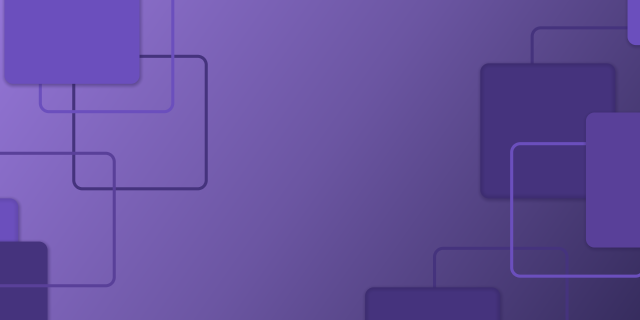
Reproduce this background procedurally as a Shadertoy shader.

```glsl
// Violet diagonal gradient with overlapping rounded cards and square outlines.

const vec3 DARK   = vec3(0.27, 0.20, 0.49);
const vec3 MID    = vec3(0.35, 0.25, 0.60);
const vec3 BRIGHT = vec3(0.42, 0.31, 0.74);
const vec3 SHADOW = vec3(0.15, 0.10, 0.30);

const float CARD_HALF = 0.211;
const float FRAME_HALF = 0.207;
const float CORNER = 0.027;
const float STROKE = 0.0048;

// Signed distance to a rounded square
float roundedSquare(vec2 p, float halfSize, float radius) {
    vec2 q = abs(p) - halfSize + radius;
    return length(max(q, 0.0)) + min(max(q.x, q.y), 0.0) - radius;
}

// Antialiased coverage of a signed distance
float coverage(float d, float pixel) {
    return clamp(0.5 - d / pixel, 0.0, 1.0);
}

// Three-stop linear gradient from upper left to lower right
vec3 backdrop(vec2 p) {
    float t = (p.x + 0.7 * (1.0 - p.y)) / 2.7;
    vec3 light = vec3(0.58, 0.46, 0.84);
    vec3 middle = vec3(0.42, 0.335, 0.635);
    vec3 deep = vec3(0.215, 0.175, 0.37);
    return t < 0.5 ? mix(light, middle, t * 2.0)
                   : mix(middle, deep, t * 2.0 - 1.0);
}

// Filled card with a soft drop shadow and an optional inner edge shade
vec3 card(vec3 base, vec2 p, vec3 color, float rim, float pixel) {
    float d = roundedSquare(p, CARD_HALF, CORNER);
    float drop = roundedSquare(p - vec2(0.002, -0.004), CARD_HALF, CORNER);
    float shade = 0.4 * (1.0 - smoothstep(-0.008, 0.014, drop));
    base = mix(base, SHADOW, shade);
    color = mix(color, SHADOW, rim * smoothstep(-0.018, 0.0, d));
    return mix(base, color, coverage(d, pixel));
}

// Thin rounded outline
vec3 frame(vec3 base, vec2 p, vec3 color, float pixel) {
    float d = abs(roundedSquare(p, FRAME_HALF, CORNER)) - STROKE;
    return mix(base, color, coverage(d, pixel));
}

void mainImage(out vec4 fragColor, in vec2 fragCoord) {
    // Canvas spans 2 by 1 units
    vec2 p = fragCoord / iResolution.xy * vec2(2.0, 1.0);
    float pixel = 1.0 / iResolution.y;
    vec3 color = backdrop(p);

    // Upper left group
    color = frame(color, p - vec2(0.4375, 0.617), DARK, pixel);
    color = frame(color, p - vec2(0.333, 0.858), BRIGHT, pixel);
    color = card(color, p - vec2(0.225, 0.949), BRIGHT, 0.0, pixel);

    // Lower left group
    color = card(color, p - vec2(-0.154, 0.169), BRIGHT, 0.12, pixel);
    color = card(color, p - vec2(-0.0625, 0.034), DARK, 0.0, pixel);
    color = frame(color, p - vec2(0.150, 0.314), MID, pixel);

    // Right group
    color = frame(color, p - vec2(1.870, 0.706), DARK, pixel);
    color = card(color, p - vec2(1.712, 0.591), DARK, 0.25, pixel);
    color = frame(color, p - vec2(1.565, 0.017), DARK, pixel);
    color = frame(color, p - vec2(1.806, 0.344), BRIGHT, pixel);
    color = card(color, p - vec2(2.042, 0.4375), MID, 0.0, pixel);
    color = card(color, p - vec2(2.172, 1.070), BRIGHT, 0.0, pixel);

    // Bottom card
    color = card(color, p - vec2(1.352, -0.109), DARK, 0.25, pixel);

    fragColor = vec4(color, 1.0);
}
```
